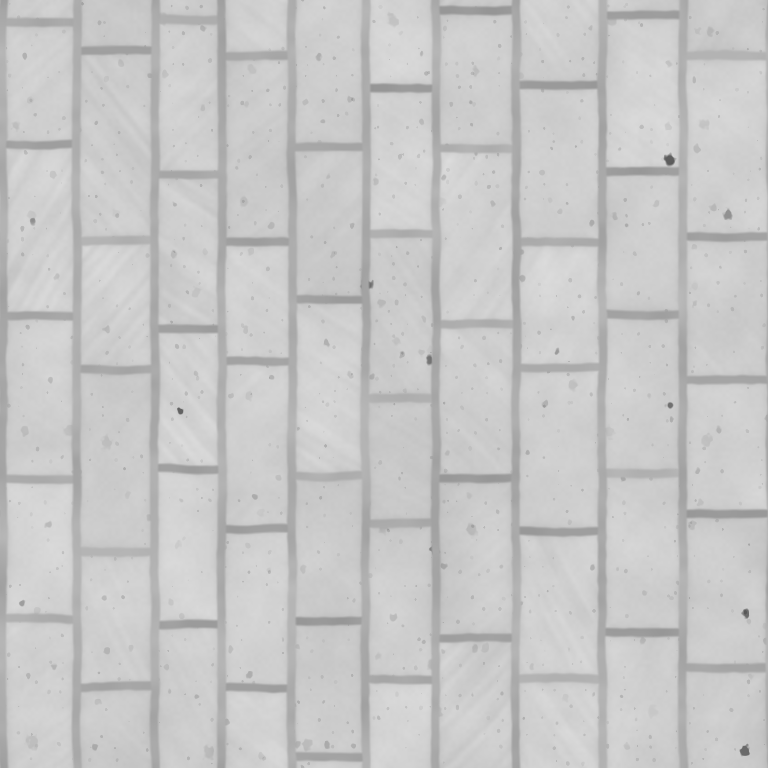
This texture is drawn by a WebGL 1 fragment shader. Its source:

```glsl
precision highp float;

uniform vec2 u_resolution;

#define COLUMNS 10.0
#define ROWS 5.0
#define JOINT_HALF 0.0053
#define SOFTNESS 0.0022
#define ROW_JITTER 0.28
#define BRICK_GREY 0.812
#define BRICK_VARIATION 0.034
#define SIDE_JOINT_GREY 0.675
#define BED_JOINT_DARK 0.59
#define BED_JOINT_LIGHT 0.70
#define SCRATCH_DEPTH 0.045
#define PIT_DEPTH 0.48

const float TAU = 6.2832;

float hash(vec2 p) {
  vec3 q = fract(p.xyx * vec3(0.1031, 0.1030, 0.0973));
  q += dot(q, q.yzx + 33.33);
  return fract((q.x + q.y) * q.z);
}

// Value noise that wraps after the given number of cells
float noise(vec2 p, vec2 period) {
  vec2 i = floor(p), f = fract(p);
  vec2 a = mod(i, period), b = mod(i + 1.0, period);
  f = f * f * (3.0 - 2.0 * f);
  return mix(mix(hash(a), hash(vec2(b.x, a.y)), f.x),
             mix(hash(vec2(a.x, b.y)), hash(b), f.x), f.y);
}

float wrappedNoise(vec2 p, float cells) {
  return noise(p * cells, vec2(cells));
}

// Left side of a column; widths swell and shrink across the canvas
float columnEdge(float c) {
  float w = mod(c, COLUMNS);
  float swell = 0.017 * cos(TAU * (w - 1.0) / COLUMNS) - 0.014;
  return c / COLUMNS + swell + 0.009 * (hash(vec2(w, 71.0)) - 0.5);
}

// Upper side of a brick, measured downward; odd columns are shifted
float rowEdge(float r, float c) {
  float w = mod(c, COLUMNS);
  float jitter = ROW_JITTER * (hash(vec2(mod(r, ROWS) + 13.0, w + 5.0)) - 0.5);
  return (r + jitter) / ROWS + 0.01 + 0.083 * mod(w, 2.0);
}

// One irregular spot in some of the cells of a wrapping grid
float specks(vec2 p, float cells, float chance, float radius) {
  vec2 g = p * cells;
  vec2 id = mod(floor(g), cells) + cells;
  vec2 centre = 0.25 + 0.5 * vec2(hash(id + 3.1), hash(id + 47.7));
  float size = radius * mix(0.35, 1.0, hash(id + 19.3));
  float d = length((fract(g) - centre) * vec2(1.0, 0.85)) / cells;
  d += size * 0.7 * (wrappedNoise(p, 240.0) - 0.5);
  float strength = mix(0.3, 1.0, hash(id + 83.9));
  return step(hash(id), chance) * strength * (1.0 - smoothstep(size * 0.5, size, d));
}

float jointMask(float d) {
  return 1.0 - smoothstep(JOINT_HALF - SOFTNESS, JOINT_HALF + SOFTNESS, d);
}

void main() {
  vec2 uv = gl_FragCoord.xy / u_resolution;
  uv.y = 1.0 - uv.y;

  // Slightly uneven brick sides
  vec2 p = uv + 0.0030 * (vec2(wrappedNoise(uv, 19.0), wrappedNoise(uv + 0.37, 19.0)) - 0.5);
  p += 0.0012 * (wrappedNoise(uv, 90.0) - 0.5);

  // Column and row of the brick
  float c = floor(p.x * COLUMNS);
  c += step(columnEdge(c + 1.0), p.x) - step(p.x, columnEdge(c));
  float r = floor((p.y - rowEdge(0.0, c)) * ROWS);
  r += step(rowEdge(r + 1.0, c), p.y) - step(p.y, rowEdge(r, c));
  float left = columnEdge(c), right = columnEdge(c + 1.0);
  float upper = rowEdge(r, c), lower = rowEdge(r + 1.0, c);
  float sideDist = min(p.x - left, right - p.x);
  float bedDist = min(p.y - upper, lower - p.y);
  vec2 id = mod(vec2(c, r), vec2(COLUMNS, ROWS));

  // Brick face: own tint, blotches and grain
  float grey = BRICK_GREY + BRICK_VARIATION * (hash(id + 31.0) - 0.5);
  grey += 0.040 * (wrappedNoise(uv, 14.0) - 0.5);
  grey += 0.022 * (wrappedNoise(uv, 45.0) - 0.5);
  grey += 0.012 * (wrappedNoise(uv, 210.0) - 0.5);

  // Diagonal saw marks, stronger on some bricks
  vec2 local = p - vec2(left, upper);
  float angle = mix(0.5, 1.1, hash(id + 53.0)) * sign(hash(id + 67.0) - 0.4);
  vec2 along = vec2(cos(angle), sin(angle));
  vec2 across = vec2(-along.y, along.x);
  vec2 marks = vec2(dot(local, along) * 7.0, dot(local, across) * 130.0) + id * 17.0;
  float wear = pow(hash(id + 97.0), 2.0);
  grey += SCRATCH_DEPTH * wear * (noise(marks, vec2(512.0)) - 0.5);

  // Pores, stains and a few deep pits
  grey -= 0.10 * specks(uv, 56.0, 0.34, 0.0030);
  grey -= 0.13 * specks(uv + 0.013, 31.0, 0.24, 0.0052);
  grey -= 0.08 * specks(uv + 0.29, 17.0, 0.20, 0.0100);
  grey -= PIT_DEPTH * specks(uv + 0.41, 12.0, 0.11, 0.0095);

  // Soft shade beside the joints
  float faceDist = max(min(sideDist, bedDist) - JOINT_HALF, 0.0);
  grey -= 0.045 * exp(-faceDist / 0.0035);

  // Bed joints differ in darkness, side joints run over them
  float nearest = mod(r + step(0.5 * (upper + lower), p.y), ROWS);
  float bedGrey = mix(BED_JOINT_DARK, BED_JOINT_LIGHT, hash(vec2(id.x + 41.0, nearest + 7.0)));
  bedGrey += 0.04 * (wrappedNoise(uv, 36.0) - 0.5);
  float sideGrey = SIDE_JOINT_GREY + 0.085 * (wrappedNoise(uv, 13.0) - 0.5);
  sideGrey += 0.03 * (wrappedNoise(uv, 60.0) - 0.5);
  grey = mix(grey, bedGrey, jointMask(bedDist));
  grey = mix(grey, sideGrey, jointMask(sideDist));

  gl_FragColor = vec4(vec3(grey), 1.0);
}
```
